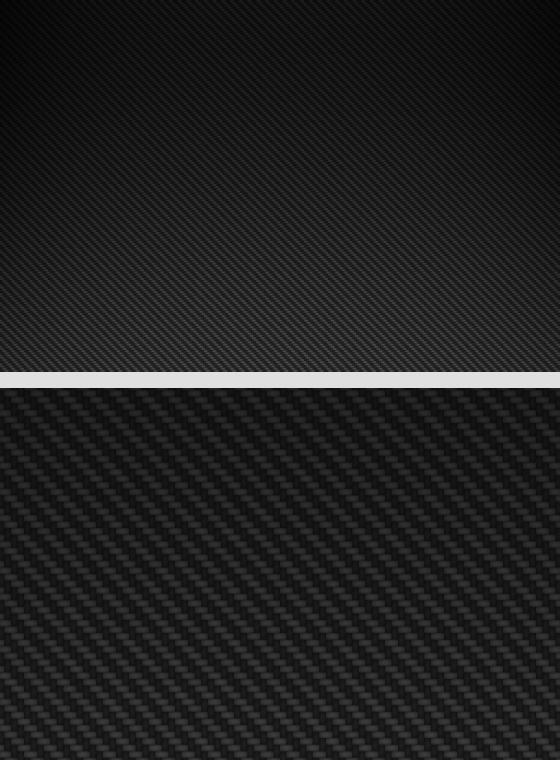
Top: the whole. Bottom: its middle third, enlarged.
Write a Shadertoy shader that draws this texture.

```glsl
// Carbon fibre cloth: a fine 2/2 twill whose ribs descend to the right.
// Each float is a rounded strip, light across and dark upright; a broad glow
// from below fades to near black at the top corners. Supersampled for smooth edges.

const vec2 REPEATS = vec2(64.0, 42.5);   // twill repeats across and down
const float THREADS = 4.0;               // threads in one repeat
const int TAPS = 4;                      // samples per pixel side
const float WEFT_TONE = 1.5;
const float WARP_TONE = 0.76;
const vec3 TINT = vec3(1.0, 1.0, 1.005);

vec2 hashGradient(vec2 cell) {
    float h = fract(sin(dot(cell, vec2(127.1, 311.7))) * 43758.5);
    return vec2(cos(6.2832 * h), sin(6.2832 * h));
}

float gradientNoise(vec2 p) {
    vec2 i = floor(p), f = fract(p);
    vec2 u = f * f * f * (f * (f * 6.0 - 15.0) + 10.0);
    float a = dot(hashGradient(i), f);
    float b = dot(hashGradient(i + vec2(1, 0)), f - vec2(1, 0));
    float c = dot(hashGradient(i + vec2(0, 1)), f - vec2(0, 1));
    float d = dot(hashGradient(i + vec2(1, 1)), f - vec2(1, 1));
    return mix(mix(a, b, u.x), mix(c, d, u.x), u.y);
}

// Rounded strip: along and across both run from 0 to 1
float strip(float along, float across) {
    float crown = 4.0 * across * (1.0 - across);
    float bend = sin(3.14159 * along);
    return mix(0.65, 1.0, crown) * mix(0.72, 1.0, bend);
}

// Relative brightness of the cloth, p in threads
float twill(vec2 p, float weftTone, float warpTone) {
    vec2 thread = floor(p);
    float phase = mod(thread.x + thread.y, THREADS);
    float halfRun = 0.5 * THREADS;
    if (phase < halfRun) {
        float along = mod(p.y + thread.x, THREADS) / halfRun;
        return warpTone * strip(along, fract(p.x));
    }
    float along = mod(p.x + thread.y, THREADS) / halfRun - 1.0;
    return weftTone * strip(along, fract(p.y));
}

// Broad light from the lower edge, with darker sides towards the top
float glow(vec2 uv, float low, float high) {
    float rise = mix(low, high, smoothstep(-0.15, 1.0, uv.y));
    float side = abs(uv.x - 0.52) * 2.0;
    float falloff = mix(0.15, 0.6, uv.y) * pow(side, 2.5);
    return rise * (1.0 - falloff);
}

void mainImage(out vec4 fragColor, in vec2 fragCoord) {
    vec2 uv = fragCoord / iResolution.xy;

    // Average the weave over the pixel
    float cloth = 0.0;
    for (int y = 0; y < TAPS; y++) {
        for (int x = 0; x < TAPS; x++) {
            vec2 offset = (vec2(x, y) + 0.5) / float(TAPS) - 0.5;
            vec2 p = (fragCoord + offset) / iResolution.xy * REPEATS * THREADS;
            cloth += twill(p, WEFT_TONE, WARP_TONE);
        }
    }
    cloth /= float(TAPS * TAPS);

    // Slight unevenness between tows
    float wear = 1.0 + 0.08 * gradientNoise(uv * REPEATS * 1.3);
    fragColor = vec4(TINT * cloth * glow(uv, 0.208, 0.08) * wear, 1.0);
}
```
